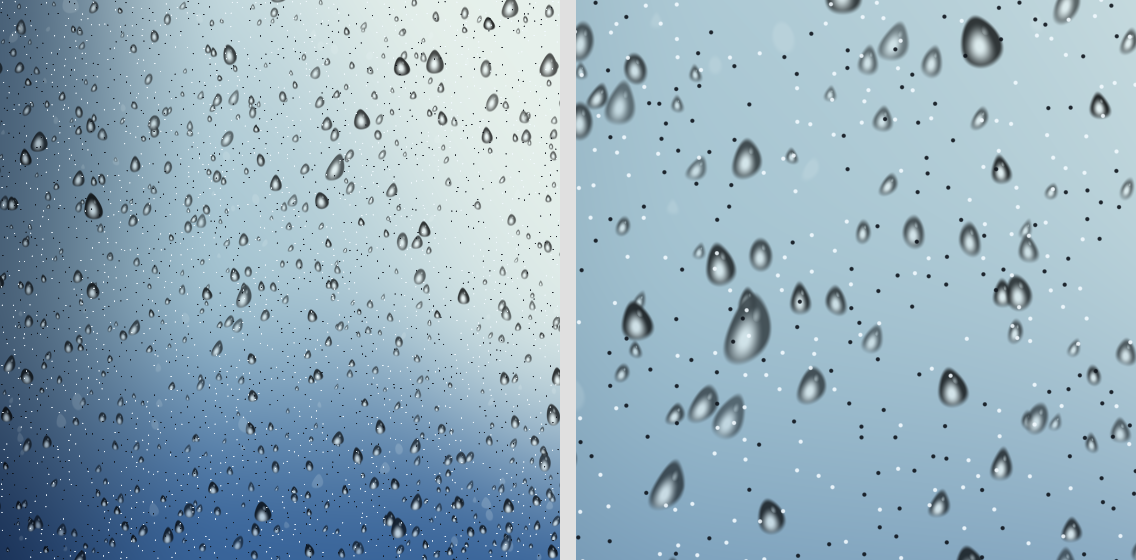
Left: the whole. Right: its middle third, enlarged.
A three.js fragment shader for this texture:

```glsl
// Raindrops and fine specks on a window pane in front of a blurred blue sky.
varying vec2 vUv;

vec3 hash3(vec2 p) {
  vec3 q = vec3(dot(p, vec2(127.1, 311.7)),
                dot(p, vec2(269.5, 183.3)),
                dot(p, vec2(419.2, 371.9)));
  return fract(sin(q) * 43758.5);
}

// Deep blue below, pale light at the upper right, shadow along the left.
vec3 sky(vec2 uv) {
  float sway = 0.02 * sin(uv.x * 7.0 + 1.0) + 0.015 * sin(uv.x * 13.0 + uv.y * 5.0);
  vec3 deepBlue = vec3(0.22, 0.39, 0.60);
  vec3 hazeBlue = vec3(0.62, 0.75, 0.81);
  vec3 paleLight = vec3(0.90, 0.94, 0.92);
  vec3 color = mix(deepBlue, hazeBlue, smoothstep(-0.05, 0.55, uv.y + sway));
  float glow = smoothstep(0.5, 1.35, 0.85 * uv.x + 0.6 * uv.y + sway);
  color = mix(color, paleLight, glow * smoothstep(-0.1, 0.5, uv.y));
  return color * mix(vec3(0.42, 0.47, 0.55), vec3(1.0), smoothstep(-0.08, 0.42, uv.x));
}

// One jittered cellular layer of drops, each a dark lens with a bright core.
vec3 addDrops(vec3 color, vec2 uv, float cells, float radius, float density) {
  vec3 backdrop = sky(uv);
  for (int j = -1; j <= 1; j++) {
    for (int i = -1; i <= 1; i++) {
      vec2 cell = floor(uv * cells) + vec2(float(i), float(j));
      vec3 place = hash3(cell + cells * 7.0);
      vec3 kind = hash3(cell + cells * 3.0 + 50.0);
      vec2 center = (cell + 0.08 + 0.84 * place.xy) / cells;

      // Small drops crowd together at the lower right.
      float crowd = smoothstep(0.6, 0.85, center.x) * smoothstep(0.32, 0.08, center.y);
      if (place.z > density * (1.0 + 1.2 * crowd)) continue;

      // Leaning teardrop, narrower at the top, with a slightly wavy outline.
      float r = radius * mix(0.7, 1.35, kind.x * kind.x);
      vec2 p = (uv - center) / r;
      p.x -= p.y * mix(-0.12, 0.35, kind.y * kind.y);
      p.y /= mix(1.2, 1.65, kind.z);
      p.x /= 1.0 - 0.25 * clamp(p.y, -1.0, 1.0);
      float angle = atan(p.y, p.x + 0.0001);
      float d = length(p) + 0.05 * sin(angle * 3.0 + kind.x * 6.3);
      float soft = 0.0015 / r;
      float body = smoothstep(1.0 + soft, 1.0 - soft, d);

      // The core sits lower and shines more in drops near the bottom.
      vec2 coreAt = vec2(-0.08, mix(-0.5, -0.15, smoothstep(0.1, 0.8, center.y)));
      float core = smoothstep(0.85, 0.1, length((p - coreAt) * vec2(1.0, 0.85)));
      core = max(core, 0.55 * smoothstep(0.35, 0.0, length(p - vec2(0.25, 0.35))));
      vec3 ink = backdrop * mix(0.16, 0.42, kind.y);
      vec3 shine = mix(backdrop, vec3(0.93, 0.97, 0.97), 0.55 + 0.3 * center.x);

      // A few drops are only faint pale smears.
      float smear = step(0.9, fract(kind.x * 17.0 + kind.z));
      vec3 lens = mix(mix(ink, shine, core), mix(backdrop, shine, 0.5), smear);
      float strength = mix(mix(0.65, 1.0, kind.x), 0.45, smear);
      color = mix(color, lens, body * strength);
    }
  }
  return color;
}

// Tiny black and white dots scattered over everything.
vec3 addSpecks(vec3 color, vec2 uv) {
  vec2 cell = floor(uv * 100.0);
  vec3 rnd = hash3(cell + 900.0);
  float d = length(uv - (cell + 0.2 + 0.6 * rnd.xy) / 100.0);
  float dot1 = smoothstep(0.0017, 0.0007, d) * step(rnd.z, 0.28);
  vec3 tint = rnd.z < 0.14 ? vec3(0.05, 0.07, 0.10) : vec3(0.95, 0.98, 1.0);
  return mix(color, tint, dot1 * 0.9);
}

void main() {
  vec3 color = sky(vUv);
  color = addDrops(color, vUv, 44.0, 0.0042, 0.17);
  color = addDrops(color, vUv, 26.0, 0.0074, 0.34);
  color = addDrops(color, vUv, 13.0, 0.0115, 0.26);
  color = addSpecks(color, vUv);
  gl_FragColor = vec4(color, 1.0);
}
```
